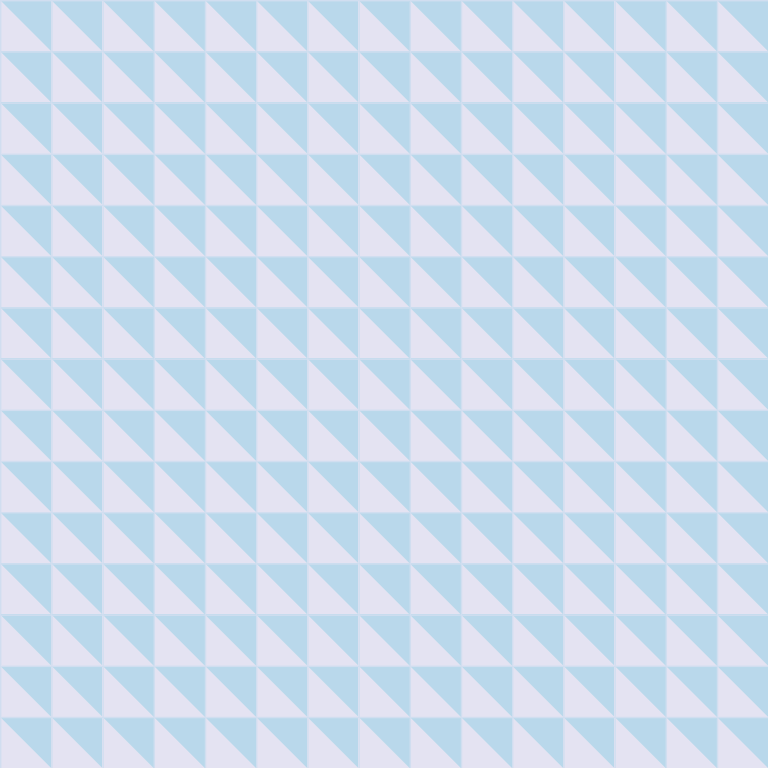
This pattern is drawn by a Shadertoy shader. Its source:

```glsl
const float REPEATS = 15.0;
const float SEAM_WIDTH = 0.028;
const vec3 LAVENDER = vec3(0.893, 0.892, 0.948);
const vec3 BLUE = vec3(0.725, 0.849, 0.92);
const vec3 SEAM = vec3(0.82, 0.87, 0.94);

// Antialiased coverage of a signed distance, negative inside
float coverage(float dist, float pixel) {
    return clamp(0.5 - dist / pixel, 0.0, 1.0);
}

// Signed distance to the half of the tile above its falling diagonal
float upperTriangle(vec2 tile) {
    return (tile.y - tile.x) * inversesqrt(2.0);
}

// Signed distance to seams that start at each tile's left and top edges
float seamGrid(vec2 grid, float width) {
    vec2 toCentre = abs(fract(grid - 0.5 * width + 0.5) - 0.5);
    return min(toCentre.x, toCentre.y) - 0.5 * width;
}

void mainImage(out vec4 fragColor, in vec2 fragCoord) {
    // Grid coordinates count rightward and downward from the top left
    vec2 grid = vec2(fragCoord.x, iResolution.y - fragCoord.y) * REPEATS / iResolution.y;
    float pixel = REPEATS / iResolution.y;

    // Two-tone triangles, then the thin seams
    vec3 color = mix(LAVENDER, BLUE, coverage(upperTriangle(fract(grid)), pixel));
    color = mix(color, SEAM, coverage(seamGrid(grid, SEAM_WIDTH), pixel));

    fragColor = vec4(color, 1.0);
}
```
